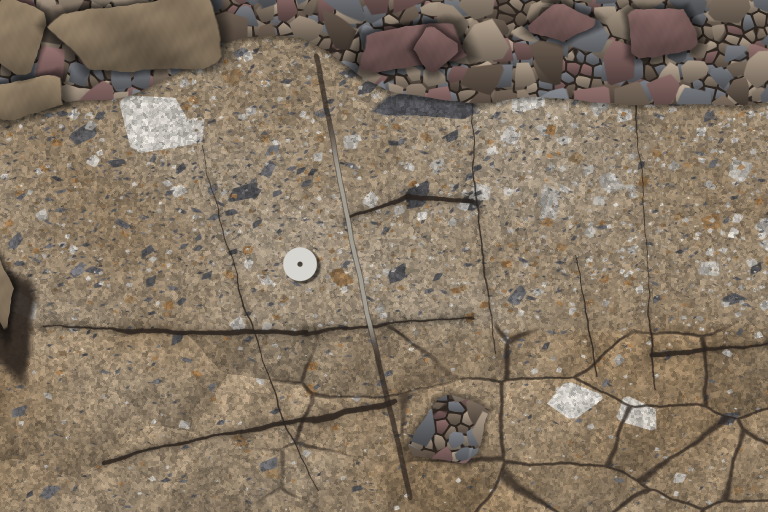
A Shadertoy shader for this texture:

```glsl
// Weathered conglomerate ledge: sandy matrix with dark and pale clasts,
// split by cracks and a pale vein, with loose rubble along the top.
// Cellular noise makes grains and stones; layered sines bend the edges.
const vec3 SAND = vec3(.615, .56, .485), OCHRE = vec3(.51, .43, .33);
const vec3 SHADOW = vec3(.17, .14, .12), SLATE = vec3(.32, .32, .335);
const vec3 QUARTZ = vec3(.77, .755, .73), RUST = vec3(.58, .43, .27);
// Start xy, end xy: six wide ledges, then five thin joints
const vec4 CRACKS[11] = vec4[](
    vec4(.09, .355, .6, .355), vec4(.6, .35, .92, .375), vec4(.674, .57, .8, .62),
    vec4(.8, .62, .93, .61), vec4(.2, .1, .77, .22), vec4(1.28, .315, 1.5, .32),
    vec4(.4, .71, .47, .41), vec4(.47, .41, .62, .04), vec4(.92, .8, .965, .31),
    vec4(1.235, .81, 1.285, .24), vec4(1.12, .5, 1.17, .27));
// Centre xy, radii xy
const vec4 BOULDERS[8] = vec4[](
    vec4(.05, .81, .09, .04), vec4(.03, .93, .07, .08), vec4(.28, .93, .19, .09),
    vec4(0, .42, .028, .07), vec4(.8, .905, .12, .05), vec4(1.1, .96, .065, .04),
    vec4(1.29, .94, .075, .06), vec4(.845, .9, .045, .048));

vec2 hash2(vec2 p) {
    vec3 q = fract(p.xyx * vec3(.1031, .103, .0973));
    q += dot(q, q.yzx + 33.33);
    return fract((q.xx + q.yz) * q.zy);
}
mat2 spin(float a) { return mat2(cos(a), -sin(a), sin(a), cos(a)); }
float cover(float d, float aa) { return smoothstep(aa, -aa, d); }

// Layered sines, about -1 to 1
vec2 wobble(vec2 p, float freq) {
    vec2 sum = vec2(0);
    for (float amp = .5; amp > .05; amp *= .5) {
        p = spin(.9) * p;
        sum += amp * sin(p.yx * freq + 2. * sum.yx);
        freq *= 2.1;
    }
    return sum;
}
// Cellular noise: x border gap, y cell id, z height in the cell
vec3 cells(vec2 p) {
    float near = 9., second = 9., id = 0., height = 0.;
    for (int n = 0; n < 9; n++) {
        vec2 c = floor(p) + vec2(n % 3 - 1, n / 3 - 1);
        vec2 d = p - c - .1 - .8 * hash2(c);
        float l = length(d);
        second = min(second, max(l, near));
        if (l < near) { near = l; height = d.y; id = hash2(c + 71.).x; }
    }
    return vec3(second - near, id, height);
}
float segment(vec2 p, vec4 s) {
    vec2 a = p - s.xy, b = s.zw - s.xy;
    return length(a - b * clamp(dot(a, b) / dot(b, b), 0., 1.));
}
// Signed distance to an ellipse with flat facets
float pebble(vec2 d, vec2 radii, float tilt, float seed) {
    d = spin(tilt) * d / radii;
    float r = length(d);
    for (float k = 0.; k < 4.; k++)
        r = max(r, 1.3 * dot(d, sin(seed * 6.28 + 1.7 * k + vec2(1.57, 0))));
    return (r - 1.) * min(radii.x, radii.y);
}
vec3 stoneColor(float h) {
    vec3 c = mix(vec3(.35, .3, .26), vec3(.65, .59, .52), h);
    c = mix(c, vec3(.42, .43, .45), step(.68, fract(h * 7.)));
    return mix(c, vec3(.48, .37, .36), step(.86, fract(h * 13.)));
}
// One layer of scattered clasts, sparser low down
vec3 clasts(vec3 col, vec2 p, float scale, float density, float aa) {
    for (int n = 0; n < 9; n++) {
        vec2 c = floor(p * scale) + vec2(n % 3 - 1, n / 3 - 1);
        vec2 h = hash2(c + scale), k = hash2(c + scale + 31.), m = hash2(c + scale + 83.);
        float kind = h.x / (density * mix(.3, 1., smoothstep(.25, .5, c.y / scale)));
        if (kind > 1.) continue;
        float dark = step(kind, .65 - .2 * c.x / scale);
        vec2 radii = (.16 + .34 * m.x * m.x) / scale * vec2(1, .6 - .3 * dark + .3 * m.y);
        float d = pebble(p - (c + .2 + .6 * k) / scale, radii, 1.5 * m.y - .55, h.y);
        vec3 tint = kind < .8 ? QUARTZ - .16 * k.x : mix(RUST, OCHRE, k.y);
        col = mix(col, mix(tint, SLATE + .13 * (k.x - .4), dark), .92 * cover(d, aa));
    }
    return col;
}
// Gravel in three sizes with dark gaps
vec3 rubble(vec2 p, float aa) {
    vec3 col = SHADOW;
    for (float scale = 40.; scale > 14.; scale *= .6) {
        vec3 v = cells(p * scale);
        float shown = step(fract(v.y * 9.7), .2 + scale * .02);
        vec3 stone = stoneColor(fract(v.y * 17.)) * (.92 + .4 * v.z);
        col = mix(col, stone, shown * smoothstep(.06, .12 + 2. * aa * scale, v.x));
    }
    return col;
}
void mainImage(out vec4 fragColor, in vec2 fragCoord) {
    vec2 p = fragCoord / iResolution.y;
    float aa = .8 / iResolution.y;
    vec2 bend = wobble(p, 14.), rough = wobble(p + 3., 60.);
    vec2 q = p + .01 * bend + .003 * rough;
    // Matrix, with warmer blocks below the ledge
    float lower = smoothstep(.375, .345, q.y);
    float warm = .3 + .4 * wobble(p, 6.).x + .25 * bend.y + .35 * lower;
    vec3 col = mix(SAND, OCHRE, clamp(warm, 0., 1.)), block = cells(q * vec2(5, 8));
    col *= 1. + lower * (.22 * (block.y - .5) + .12 * block.z + .1 * rough.x);
    // Clasts, coarse to fine, then grain
    for (float s = 9.; s < 90.; s *= 2.05) col = clasts(col, p, s, s < 10. ? .28 : .46, aa);
    col = mix(col, SLATE, cover(pebble(q - vec2(.83, .79), vec2(.125, .024), -.05, .2), aa));
    float pale = pebble(p - vec2(.305, .76), vec2(.083, .065), -.3, .3);
    pale = min(pale, pebble(p - vec2(1.12, .218), vec2(.056, .035), .1, .6));
    col = mix(col, QUARTZ, cover(pale, aa));
    col *= .75 + .24 * cells(p * 90.).y + .26 * cells(p * 190.).y;
    // Cracks and vein
    float gap = lower * smoothstep(.5, .9, p.x + .3 * bend.x);
    col = mix(col, SHADOW, .75 * gap * smoothstep(.06, .01, block.x));
    for (int i = 0; i < 11; i++) {
        float d = segment(q, CRACKS[i]), wide = i < 6 ? 1. : .3;
        col *= 1. - .4 * wide * exp(-d / .009);
        col = mix(col, SHADOW, .85 * cover(d - wide * (.0035 + .003 * bend.y), aa));
    }
    vec2 v = mix(p, q, .3);
    float vein = min(segment(v, vec4(.62, .89, .672, .6)), segment(v, vec4(.672, .6, .8, .03)));
    col = mix(col, SHADOW, .7 * cover(vein - .005, aa));
    float filled = smoothstep(.3, .38, p.y) * smoothstep(.78, .66, p.y);
    col = mix(col, vec3(.63, .61, .57), filled * cover(vein - .004, aa));
    // Rubble rim, pocket and boulders
    float rim = .8 + .13 * exp(-pow(abs(p.x - .52) / .2, 2.)) + .012 * bend.x;
    float loose = min(rim - p.y, pebble(q - vec2(.88, .16), vec2(.09, .065), .4, .1));
    col = mix(col * (1. - .35 * smoothstep(.015, 0., loose)), rubble(p, aa), cover(loose, aa));
    col = mix(col, SHADOW, .9 * cover(pebble(q - vec2(.02, .37), vec2(.06, .12), .1, .4), .012));
    for (int i = 0; i < 8; i++) {
        vec4 b = BOULDERS[i];
        float d = pebble(q - b.xy, b.zw, .1, float(i) * .37);
        vec3 stone = i < 4 ? mix(OCHRE, SAND, .4) : stoneColor(fract(float(i) * .23));
        stone *= .88 + .2 * (p.y - b.y) / b.w + .12 * bend.x + .1 * rough.y;
        col = mix(col * (1. - .5 * smoothstep(.02, 0., d)), stone, cover(d, aa));
    }
    // Pierced disc and its shadow
    float r = length(p - vec2(.586, .484));
    col *= 1. - .55 * cover(length(p - vec2(.592, .48)) - .034, .003);
    col = mix(col, vec3(.84, .83, .81), cover(max(r - .033, .005 - r), aa));
    fragColor = vec4(col, 1);
}
```
